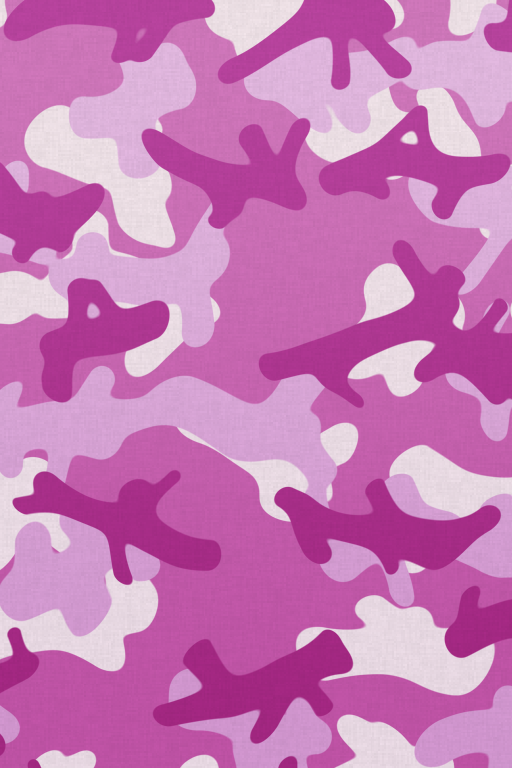
A WebGL 2 fragment shader for this pattern:

```glsl
#version 300 es
precision highp float;
// Pink camouflage cloth: three layers of branching rounded blobs over a base.
// Each jittered cell grows a flat trunk with side lobes, fused by a smooth
// union and bent by layered sines; a sheen and a fine weave finish the cloth.

#define CELL vec2(0.30, 0.20)   // spacing of the blobs, in canvas heights
#define LOBES 4                 // side lobes on each trunk
#define FUSE 0.007              // roundness of the joints
#define BEND 0.013              // strength of the sine warp
#define EDGE 0.0011             // softness of the outlines
#define WHITE_GROW 0.003        // widening of each layer's blobs
#define LILAC_GROW 0.000
#define DARK_GROW -0.007
#define THREADS 400.0           // threads per canvas height
#define WEAVE 0.035             // contrast of the weave

uniform vec2 u_resolution;
out vec4 fragColor;

vec3 hash3(vec3 v) {
    v = fract(v * vec3(0.1031, 0.1030, 0.0973));
    v += dot(v, v.yxz + 33.33);
    return fract((v.xxy + v.yxx) * v.zyx);
}

vec2 direction(float angle) {
    return vec2(cos(angle), sin(angle));
}

// Distance to a rounded stroke whose radius changes from r0 to r1
float stroke(vec2 p, vec2 a, vec2 b, float r0, float r1) {
    vec2 ab = b - a;
    float t = clamp(dot(p - a, ab) / dot(ab, ab), 0.0, 1.0);
    return length(p - a - ab * t) - mix(r0, r1, t);
}

vec2 bend(vec2 p, float seed) {
    vec2 slow = sin(p.yx * vec2(23.0, 19.0) + p * 7.0 + seed * vec2(1.7, 2.9));
    vec2 fast = sin(p.yx * vec2(41.0, 37.0) - p * 13.0 + seed * vec2(4.1, 0.8));
    return p + BEND * (slow + 0.4 * fast);
}

// Sum of soft stroke weights of one blob: a trunk and its lobes
float blobWeight(vec2 p, vec3 key) {
    vec3 shape = hash3(key + 11.0);
    float tilt = (shape.x - 0.5) * 0.9;
    vec2 trunk = direction(tilt) * mix(0.065, 0.11, shape.y);
    float radius = mix(0.022, 0.036, shape.z);
    float weight = exp(-stroke(p, -trunk, trunk, radius, 0.055 - radius) / FUSE);

    for (int i = 0; i < LOBES; i++) {
        vec3 lobe = hash3(key + 23.0 + 7.0 * float(i));
        float side = (i & 1) == 0 ? 1.0 : -1.0;
        vec2 root = trunk * (lobe.x * 2.0 - 1.0);
        vec2 tip = root + direction(tilt + side * mix(0.4, 2.5, lobe.y))
                 * mix(0.045, 0.085, lobe.z);
        float width = mix(0.013, 0.023, fract(lobe.x * 5.0 + lobe.z));
        weight += exp(-stroke(p, root, tip, width * 0.85, width * 1.1) / FUSE);
    }
    return weight;
}

// Smooth distance to all blobs of one layer, negative inside
float blobLayer(vec2 p, float seed) {
    p = bend(p, seed) + seed * vec2(0.173, 0.117);
    vec2 grid = p / CELL;
    float weight = 0.0;
    for (int y = -1; y <= 1; y++) {
        float row = floor(grid.y) + float(y);
        float shift = 0.37 * row;
        for (int x = -1; x <= 1; x++) {
            vec2 cell = vec2(floor(grid.x + shift) + float(x), row);
            vec3 key = vec3(cell + 50.0, seed * 13.0);
            vec2 jitter = (hash3(key).xy - 0.5) * 0.6;
            vec2 center = (cell + 0.5 + jitter - vec2(shift, 0.0)) * CELL;
            weight += blobWeight(p - center, key);
        }
    }
    return -FUSE * log(weight + 1e-20);
}

float coverage(float distanceToEdge, float grow) {
    float soft = max(EDGE, 0.8 / u_resolution.y);
    return 1.0 - smoothstep(-soft, soft, distanceToEdge - grow);
}

// Fine cloth: short streaks along both thread directions plus grain
float weave(vec2 p) {
    vec2 thread = floor(p * THREADS) + 5.0;
    float warpThread = hash3(vec3(thread.x, floor(thread.y / 7.0), 3.0)).x;
    float weftThread = hash3(vec3(floor(thread.x / 7.0), thread.y, 9.0)).y;
    float grain = hash3(vec3(thread, 17.0)).z;
    return (warpThread + weftThread + grain) / 3.0 - 0.5;
}

void main() {
    vec2 p = gl_FragCoord.xy / u_resolution.y;

    // Colours deepen from the top of the cloth to the bottom
    float sheen = smoothstep(0.0, 1.0, p.y);
    vec3 pink  = mix(vec3(0.74, 0.32, 0.64), vec3(0.80, 0.46, 0.72), sheen);
    vec3 white = mix(vec3(0.90, 0.84, 0.88), vec3(0.92, 0.87, 0.89), sheen);
    vec3 lilac = mix(vec3(0.81, 0.58, 0.80), vec3(0.87, 0.71, 0.86), sheen);
    vec3 dark  = mix(vec3(0.63, 0.15, 0.50), vec3(0.71, 0.26, 0.61), sheen);

    // Overlapping layers, lowest first
    vec3 color = pink;
    color = mix(color, white, coverage(blobLayer(p, 1.0), WHITE_GROW));
    color = mix(color, lilac, coverage(blobLayer(p, 2.0), LILAC_GROW));
    color = mix(color, dark, coverage(blobLayer(p, 3.0), DARK_GROW));

    color *= 1.0 + 2.0 * WEAVE * weave(p);
    fragColor = vec4(color, 1.0);
}
```
